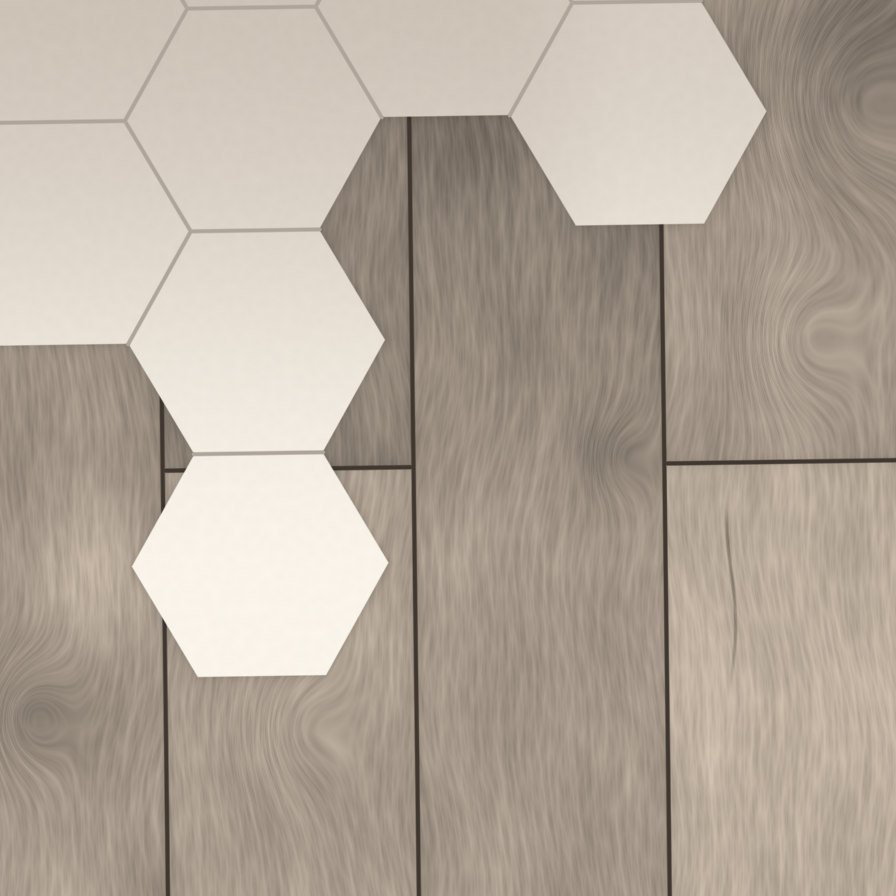
A Shadertoy shader for this texture:

```glsl
// Pale hexagonal tiles meeting a floor of weathered wood planks.
// Tiles are a union of hexagon distances on a skewed lattice; the wood is
// layered sines and stretched cellular noise, bent into loops around knots.

// Tile lattice: one centre and the steps to the next column and row
const vec2 TILE_ORIGIN = vec2(0.2826, 0.8672);
const vec2 COLUMN_STEP = vec2(0.2129, 0.1276);
const vec2 ROW_STEP = vec2(-0.0039, 0.2487);
const int LOWEST_ROW[4] = int[4](0, -2, 0, -1);
const float GROUT_WIDTH = 0.0022;

// Planks: lower and upper tone of each column
const float PLANK_LEFT = 0.1875;
const float PLANK_WIDTH = 0.28;
const float PLANK_LEAN = 0.0125;
const float SEAM_WIDTH = 0.0024;
const vec2 PLANK_TONE[4] = vec2[4](
    vec2(0.60, 0.47), vec2(0.66, 0.39), vec2(0.62, 0.32), vec2(0.83, 0.62));

// Knots: centre, radius, bend of the grain
const vec4 KNOTS[5] = vec4[5](
    vec4(0.03, 0.20, 0.045, 0.075), vec4(0.89, 0.62, 0.060, 0.080),
    vec4(0.335, 0.19, 0.050, 0.050), vec4(0.94, 0.88, 0.090, 0.110),
    vec4(0.69, 0.49, 0.035, 0.040));
// Stains: centre, radius, change of tone
const vec4 STAINS[7] = vec4[7](
    vec4(0.11, 0.36, 0.080, 0.22), vec4(0.98, 0.97, 0.170, -0.32),
    vec4(0.69, 0.49, 0.045, -0.18), vec4(0.04, 0.20, 0.055, -0.20),
    vec4(0.49, 0.58, 0.070, 0.12), vec4(0.82, 0.20, 0.100, 0.10),
    vec4(0.55, 0.84, 0.080, -0.10));

const vec3 WOOD_DARK = vec3(0.40, 0.365, 0.33);
const vec3 WOOD_LIGHT = vec3(0.80, 0.74, 0.67);
const vec3 SEAM_COLOUR = vec3(0.25, 0.22, 0.19);
const vec3 TILE_SHADE = vec3(0.795, 0.752, 0.705);
const vec3 TILE_LIT = vec3(0.985, 0.965, 0.925);
const vec3 GROUT_COLOUR = vec3(0.68, 0.645, 0.605);

vec2 hash2(vec2 p) {
    return fract(sin(vec2(dot(p, vec2(127.1, 311.7)), dot(p, vec2(269.5, 183.3)))) * 4375.85);
}

// Distance to the nearest scattered point
float cellular(vec2 p) {
    vec2 cell = floor(p), f = p - cell;
    float nearest = 2.0;
    for (int y = -1; y <= 1; y++)
        for (int x = -1; x <= 1; x++) {
            vec2 o = vec2(x, y);
            vec2 d = o + hash2(cell + o) - f;
            nearest = min(nearest, dot(d, d));
        }
    return sqrt(nearest);
}

float hexDistance(vec2 p, vec2 centre) {
    vec2 q = inverse(mat2(COLUMN_STEP, ROW_STEP)) * (p - centre);
    vec3 cube = vec3(q, -q.x - q.y);
    vec3 span = abs(cube - cube.yzx);
    return (max(span.x, max(span.y, span.z)) - 1.0) * 0.5 * length(ROW_STEP);
}

// Grain as a signed change of tone
float woodGrain(vec2 p, float seed) {
    float g = p.x + 0.012 * sin(p.y * 9.0 + seed * 5.0)
            + 0.004 * sin(p.y * 23.0 + p.x * 14.0 + seed * 3.0);
    for (int i = 0; i < 5; i++) {
        vec2 d = (p - KNOTS[i].xy) / (KNOTS[i].z * vec2(1.0, 1.35));
        g += KNOTS[i].w * exp(-dot(d, d));
    }
    float rings = 0.6 * sin(g * 240.0 + 2.0 * sin(g * 71.0 + p.y * 6.0 + seed))
                + 0.5 * sin(g * 570.0 + 1.5 * sin(p.y * 31.0 + g * 90.0));
    float pores = cellular(vec2(g * 130.0 + seed * 17.0, p.y * 13.0)) - 0.45;
    float fibres = cellular(vec2(g * 270.0, p.y * 32.0 + seed * 9.0)) - 0.45;
    float clouds = cellular(vec2(g * 10.0 + seed * 7.0, p.y * 4.5)) - 0.45;
    return 0.035 * rings + 0.20 * pores + 0.17 * fibres + 0.20 * clouds;
}

vec3 woodFloor(vec2 p, float aa) {
    float across = (p.x - PLANK_LEFT + PLANK_LEAN * p.y) / PLANK_WIDTH;
    float column = floor(across), f = across - column;
    bool jointed = mod(column, 2.0) < 0.5;
    float aboveJoint = p.y - 0.472 - 0.0144 * p.x;
    float upper = jointed ? step(0.0, aboveJoint) : smoothstep(0.25, 0.9, p.y);
    vec2 ends = PLANK_TONE[clamp(int(column) + 1, 0, 3)];
    float tone = mix(ends.x, ends.y, upper);
    for (int i = 0; i < 7; i++) {
        vec2 d = (p - STAINS[i].xy) / STAINS[i].z;
        tone += STAINS[i].w * exp(-dot(d, d));
    }
    tone += woodGrain(p, column + (jointed ? 4.0 * upper : 0.0));

    // Long crack in the lower right plank
    float crack = abs(p.x - 0.816 - 0.005 * sin(p.y * 26.0));
    tone -= 0.4 * (1.0 - smoothstep(0.0005, 0.003, crack))
          * smoothstep(0.22, 0.29, p.y) * (1.0 - smoothstep(0.40, 0.45, p.y));

    // Dark seams with a soft bevel
    float seam = min(f, 1.0 - f) * PLANK_WIDTH;
    if (jointed) seam = min(seam, abs(aboveJoint));
    tone -= 0.12 * exp(-seam / 0.006);
    vec3 wood = mix(WOOD_DARK, WOOD_LIGHT, clamp(tone, -0.2, 1.1));
    return mix(SEAM_COLOUR, wood, smoothstep(SEAM_WIDTH - aa, SEAM_WIDTH + aa, seam));
}

void mainImage(out vec4 fragColor, in vec2 fragCoord) {
    vec2 p = fragCoord / iResolution.xy;
    float aa = 1.0 / iResolution.y;

    // Nearest and second nearest tile edges
    float tile = 9.0, neighbour = 9.0;
    for (int i = -1; i <= 2; i++)
        for (int j = LOWEST_ROW[i + 1]; j <= 1; j++) {
            float d = hexDistance(p, TILE_ORIGIN + float(i) * COLUMN_STEP + float(j) * ROW_STEP);
            neighbour = min(neighbour, max(tile, d));
            tile = min(tile, d);
        }

    // Tiles brighten downwards, with a faint mottled glaze
    float light = 0.95 * smoothstep(-0.1, 1.0, (1.0 - p.y) / 0.68) + 0.18 * smoothstep(0.55, 0.72, p.x);
    vec3 glaze = mix(TILE_SHADE, TILE_LIT, min(light + 0.02, 1.0));
    glaze += 0.012 * (cellular(p * 75.0) - 0.45);
    glaze = mix(GROUT_COLOUR, glaze, smoothstep(GROUT_WIDTH - aa, GROUT_WIDTH + aa, neighbour));

    vec3 wood = woodFloor(p, aa) * (1.0 - 0.10 * exp(-max(tile, 0.0) / 0.005));
    float cover = 1.0 - smoothstep(-aa, aa, min(tile, neighbour - GROUT_WIDTH));
    fragColor = vec4(mix(wood, glaze, cover), 1.0);
}
```
